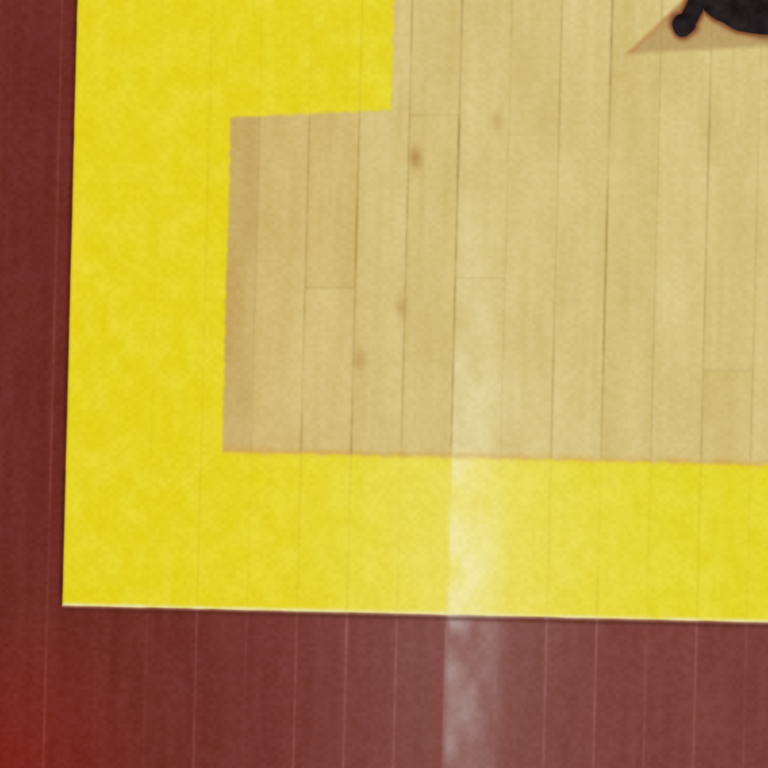
This texture is drawn by a Shadertoy shader. Its source:

```glsl
const float PLANK_WIDTH = 0.0651;
const float MAIN_SEAM = 0.577;
const float SEAM_STRENGTH[16] = float[16](0.1, 0.5, 0.1, 0.15, 0.5, 0.25, 0.5, 0.7,
                                          0.55, 1.0, 0.25, 0.5, 0.8, 0.35, 0.55, 0.3);

float hash(vec2 p) {
    return fract(sin(dot(p, vec2(127.1, 311.7))) * 43758.5453);
}

float noise(vec2 p) {
    vec2 i = floor(p), f = fract(p);
    f = f * f * (3.0 - 2.0 * f);
    return mix(mix(hash(i), hash(i + vec2(1, 0)), f.x),
               mix(hash(i + vec2(0, 1)), hash(i + vec2(1, 1)), f.x), f.y);
}

float above(float edge, float x, float blur) {
    return smoothstep(edge - blur, edge + blur, x);
}

float line(float d, float width) {
    return exp(-d * d / (width * width));
}

float segment(vec2 p, vec2 a, vec2 b) {
    vec2 ab = b - a;
    return length(p - a - ab * clamp(dot(p - a, ab) / dot(ab, ab), 0.0, 1.0));
}

vec3 woodColor(vec2 p, vec2 q, float plank) {
    // Each plank is cut into boards of slightly differing tone
    float along = p.y * 1.5 + hash(vec2(plank, 3.0));
    float tone = hash(vec2(plank, floor(along))) - 0.5;
    vec3 col = mix(vec3(0.82, 0.71, 0.44), vec3(0.835, 0.755, 0.495), above(0.42, q.x, 0.14));
    col += tone * vec3(0.02, 0.03, 0.045);
    col -= vec3(0.035, 0.045, 0.04) * (1.0 - above(0.317, q.x, 0.006));
    float joint = min(fract(along), 1.0 - fract(along)) / 1.5;
    col -= 0.035 * line(joint, 0.002) * step(0.6, hash(vec2(plank, 5.0)));
    // Long fibres, cloudy figure and small knots
    col += (noise(q * vec2(130.0, 8.0)) - 0.5) * vec3(0.02, 0.025, 0.035);
    col += (noise(q * vec2(32.0, 14.0)) - 0.5) * vec3(0.03, 0.04, 0.05);
    vec2 knots[4] = vec2[4](vec2(0.541, 0.794), vec2(0.647, 0.841),
                           vec2(0.522, 0.599), vec2(0.469, 0.531));
    for (int i = 0; i < 4; i++) {
        vec2 d = (p - knots[i]) / vec2(0.008, 0.013);
        col -= vec3(0.10, 0.16, 0.14) * exp(-dot(d, d)) * (i == 0 ? 1.2 : 0.6);
    }
    return col;
}

vec3 redColor(vec2 p) {
    vec3 col = mix(vec3(0.43, 0.175, 0.15), vec3(0.48, 0.25, 0.225), above(0.36, p.x, 0.3));
    return col + exp(-dot(p, p) * 50.0) * vec3(0.06, -0.02, -0.03);
}

vec3 addObject(vec3 col, vec2 p, float blur) {
    // Soft cast shadow with a warm slanted rim
    float slant = p.x - mix(0.818, 0.89, (p.y - 0.932) / 0.068);
    float shade = above(0.0, slant, 0.006) * above(0.930 + 0.055 * (p.x - 0.818), p.y, 0.005);
    col = mix(col, vec3(0.70, 0.58, 0.36), shade * 0.75);
    col = mix(col, vec3(0.74, 0.45, 0.24), shade * line(slant, 0.008) * 0.4);
    // Round body, narrow neck and small knob
    float body = length(p - vec2(1.009, 1.091)) - 0.138;
    float neck = segment(p, vec2(0.892, 0.968), vec2(0.908, 0.998)) - 0.011;
    float knob = length(p - vec2(0.890, 0.968)) - 0.015;
    float d = min(body, min(neck, knob)) + 0.004 * (noise(p * 70.0) - 0.5);
    col = mix(col, vec3(0.42, 0.16, 0.08), 0.7 * line(d, 0.005));
    vec3 dark = vec3(0.11, 0.085, 0.09) + 0.06 * noise(p * 90.0);
    return mix(dark, col, above(0.0, d, blur));
}

void mainImage(out vec4 fragColor, in vec2 fragCoord) {
    vec2 p = fragCoord / iResolution.xy;
    float blur = max(0.0016, 0.8 / iResolution.y);
    // Coordinates aligned with the slightly tilted floor
    vec2 q = vec2(p.x - 0.025 * p.y, p.y + 0.024 * p.x);
    float cell = (q.x - MAIN_SEAM) / PLANK_WIDTH;
    float seamId = floor(cell + 0.5);
    float strength = SEAM_STRENGTH[clamp(int(seamId) + 9, 0, 15)];

    // Worn seams break up along their length
    float seamDist = abs(cell - seamId) * PLANK_WIDTH;
    float wear = 0.25 + noise(vec2(seamId * 7.3, p.y * 10.0));
    wear *= 0.65 + 0.7 * noise(vec2(seamId * 3.1, p.y * 75.0));
    float seam = line(seamDist, 0.0021) * strength * min(wear, 1.0);

    // Painted border and the bare wood inside it, with slightly ragged edges
    vec2 ragged = (vec2(noise(p * 120.0), noise(p * 120.0 + 31.0)) - 0.5) * 0.0025;
    vec2 r = q + ragged;
    float rightPart = above(0.0754, q.x, blur);
    float upperPart = above(0.214, q.y, blur);
    float notchY = p.y + ragged.y - 0.045 * (p.x - 0.3) - 0.8477;
    float notch = above(0.0, notchY, 0.004) * (1.0 - above(0.488, r.x, 0.003));
    float bare = above(0.279, r.x, 0.003) * above(0.419, r.y, 0.0035) * (1.0 - notch);

    // Reflected light, cut off by the main seam, over a wide pale haze
    float streak = above(MAIN_SEAM, q.x, 0.006) * (1.0 - above(0.635, q.x, 0.035));
    float haze = line(q.x - 0.61, 0.17);
    float height = exp(-pow((p.y - 0.26) / 0.42, 2.0));
    float mottled = 0.15 + 0.9 * noise(q * vec2(36.0, 22.0)) + 0.5 * noise(q * vec2(75.0, 50.0));
    float glare = streak * height * mottled;

    vec3 red = redColor(p);
    red += (noise(q * vec2(90.0, 10.0)) - 0.5) * 0.025;
    red += seam * vec3(0.13, 0.115, 0.11);
    red = mix(red, vec3(0.70, 0.61, 0.59), min(glare * 0.7 + haze * height * 0.2, 0.9));

    vec3 yellow = vec3(0.90, 0.83, 0.14);
    yellow += vec3(-0.005, 0.01, 0.04) * above(0.5, p.x, 0.4);
    yellow += (noise(p * vec2(60.0, 40.0)) - 0.5) * vec3(0.015, 0.025, 0.08);
    yellow -= seam * vec3(0.05, 0.06, 0.01);
    yellow = mix(yellow, vec3(0.95, 0.91, 0.66), min(glare * 0.5 + haze * height * 0.4, 0.9));

    vec3 wood = woodColor(p, q, floor(cell));
    wood -= seam * vec3(0.14, 0.155, 0.14);
    wood = mix(wood, vec3(0.92, 0.88, 0.68), min(glare * 0.6 + haze * height * 0.13, 0.9));

    vec3 col = mix(red, mix(yellow, wood, bare), rightPart * upperPart);

    // Rims along the paint: pale below, dark at the side, orange inside
    float rimWear = 0.35 + 0.5 * noise(p * 50.0);
    col = mix(col, vec3(0.30, 0.14, 0.09), 0.4 * rightPart * line(q.y - 0.2085, 0.003));
    col = mix(col, vec3(0.92, 0.89, 0.66), 1.1 * rimWear * rightPart * line(q.y - 0.215, 0.003));
    col = mix(col, vec3(0.28, 0.11, 0.06), 0.9 * rimWear * upperPart * line(q.x - 0.0735, 0.003));
    float innerRim = above(0.279, q.x, blur) * line(r.y - 0.4205, 0.005);
    col = mix(col, vec3(0.83, 0.63, 0.28), 0.65 * rimWear * innerRim);

    col = addObject(col, p, blur);
    float grain = noise(p * 200.0) + 0.4 * noise(p * 100.0 + 7.0) - 0.7;
    col += grain * vec3(0.026, 0.026, 0.045);
    fragColor = vec4(clamp(col, 0.0, 1.0), 1.0);
}
```
